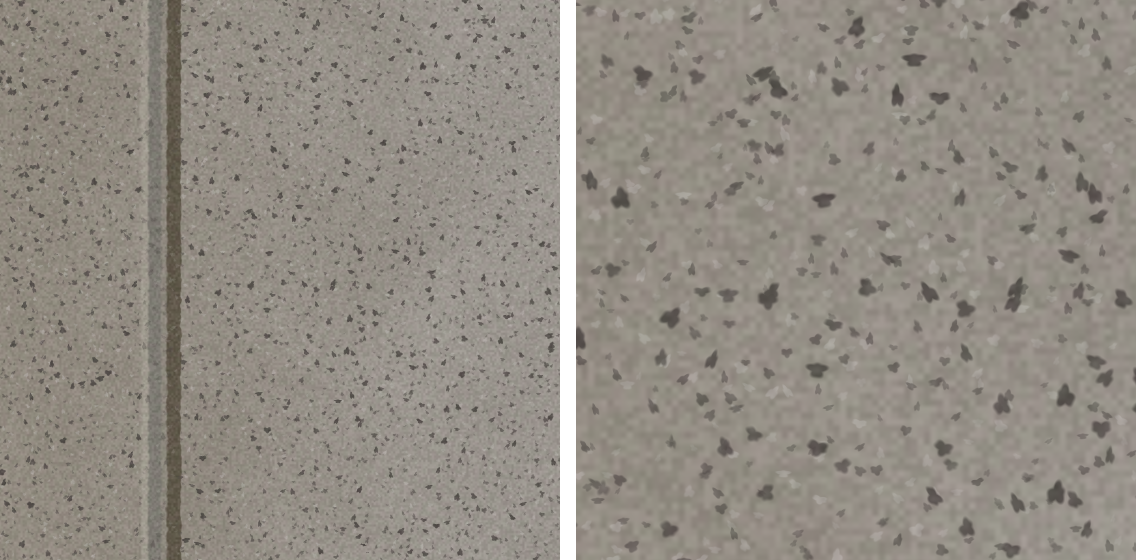
Left: the whole. Right: its middle third, enlarged.
A Shadertoy shader for this texture:

```glsl
const vec3 WARM_STONE = vec3(0.565, 0.538, 0.495);
const vec3 COOL_STONE = vec3(0.605, 0.585, 0.558);
const vec3 DARK_CHIP = vec3(0.315, 0.295, 0.280);
const vec3 PALE_CHIP = vec3(0.705, 0.690, 0.670);
const vec3 BEVEL_LIGHT = vec3(0.625, 0.603, 0.560);
const vec3 GROOVE_FLOOR = vec3(0.490, 0.478, 0.448);
const vec3 GROOVE_RIDGE = vec3(0.575, 0.550, 0.505);
const vec3 GROOVE_SHADOW = vec3(0.375, 0.345, 0.290);

// Horizontal positions of the groove's parts
const float BEVEL_X = 0.252;
const float FLOOR_X = 0.265;
const float RIDGE_X = 0.288;
const float SHADOW_X = 0.298;
const float GROOVE_END_X = 0.323;
const float EDGE_WEAR = 0.0035;

const float LARGE_CELLS = 45.0;
const float SMALL_CELLS = 82.0;
const float PALE_CELLS = 68.0;
const float GRAIN_CELLS = 260.0;
const float GRAIN_STRENGTH = 0.085;
const float MOTTLE_STRENGTH = 0.012;

vec3 hash3(vec2 p) {
    vec3 q = fract(p.xyx * vec3(0.1031, 0.1030, 0.0973));
    q += dot(q, q.yxz + 33.33);
    return fract((q.xxy + q.yzz) * q.zyx);
}

float valueNoise(vec2 p) {
    vec2 cell = floor(p), f = fract(p);
    f = f * f * (3.0 - 2.0 * f);
    float low = mix(hash3(cell).x, hash3(cell + vec2(1, 0)).x, f.x);
    float high = mix(hash3(cell + vec2(0, 1)).x, hash3(cell + vec2(1, 1)).x, f.x);
    return mix(low, high, f.y);
}

// Broad uneven tone, about -1 to 1
float mottle(vec2 p) {
    float a = sin(p.x * 9.0 + 2.0 * sin(p.y * 5.0 + 1.0));
    float b = sin(p.y * 13.0 - p.x * 6.0 + 1.5 * sin(p.x * 11.0));
    float c = sin(p.x * 23.0 + p.y * 17.0 + 2.0 * sin(p.y * 19.0));
    return 0.4 * a + 0.35 * b + 0.25 * c;
}

// Coverage of irregular chips, at most one per cell
float chips(vec2 uv, float cells, float density, float radius, float seed, float pixel) {
    vec2 p = uv * cells, base = floor(p);
    float soft = max(pixel * cells, 0.07);
    float cover = 0.0;
    for (int y = -1; y <= 1; y++) {
        for (int x = -1; x <= 1; x++) {
            vec2 cell = base + vec2(x, y);
            vec3 place = hash3(cell + seed);
            vec3 form = hash3(cell + seed + 57.0);
            vec2 d = p - cell - place.xy;
            float turn = form.x * 6.2832;
            d = mat2(cos(turn), -sin(turn), sin(turn), cos(turn)) * d;
            d.y *= mix(1.1, 1.9, form.z);
            float angle = atan(d.y, d.x + 1e-5);
            float size = radius * mix(0.5, 1.0, form.y);
            size *= 1.0 + 0.18 * sin(3.0 * angle + turn) + 0.12 * sin(5.0 * angle);
            float chip = 1.0 - smoothstep(size - soft, size + soft, length(d));
            cover = max(cover, chip * step(place.z, density) * mix(0.5, 1.0, form.y));
        }
    }
    return cover;
}

float edge(float at, float x, float soft) {
    return smoothstep(at - soft, at + soft, x);
}

void mainImage(out vec4 fragColor, in vec2 fragCoord) {
    vec2 uv = fragCoord / iResolution.xy;
    float pixel = 1.0 / min(iResolution.x, iResolution.y);
    float tone = mottle(uv);

    // Stone, cooler and lighter to the right
    vec3 color = mix(WARM_STONE, COOL_STONE, smoothstep(0.0, 1.0, uv.x + 0.12 * tone));
    color += MOTTLE_STRENGTH * tone;

    // Groove with worn edges
    float wear = valueNoise(uv * vec2(90.0, 110.0)) + 0.5 * valueNoise(uv * 230.0) - 0.75;
    float x = uv.x + EDGE_WEAR * wear;
    float soft = max(pixel, 0.0018);
    float groove = edge(BEVEL_X, x, 0.004) * (1.0 - edge(GROOVE_END_X, x, soft));
    vec3 profile = mix(BEVEL_LIGHT, GROOVE_FLOOR, edge(FLOOR_X, x, 0.003));
    profile = mix(profile, GROOVE_RIDGE, 0.75 * edge(RIDGE_X, x, 0.003));
    profile = mix(profile, GROOVE_SHADOW, edge(SHADOW_X, x, 0.0025));
    color = mix(color, profile, groove);

    // Mineral chips
    float inset = 1.0 - 0.6 * groove;
    float pale = chips(uv, PALE_CELLS, 0.35, 0.28, 211.0, pixel);
    float small = chips(uv, SMALL_CELLS, 0.32, 0.30, 103.0, pixel);
    float large = chips(uv, LARGE_CELLS, 0.42 + 0.10 * tone, 0.28, 11.0, pixel);
    color = mix(color, PALE_CHIP, 0.55 * pale * inset);
    color = mix(color, DARK_CHIP, 0.60 * small * inset);
    color = mix(color, DARK_CHIP, 0.95 * large * inset);

    // Fine grain with a slight tint
    float grain = valueNoise(uv * GRAIN_CELLS) - 0.5;
    float tint = valueNoise(uv * 120.0 + 71.0) - 0.5;
    color += GRAIN_STRENGTH * grain + 0.025 * tint * vec3(0.8, -0.3, 0.6);

    fragColor = vec4(clamp(color, 0.0, 1.0), 1.0);
}
```
